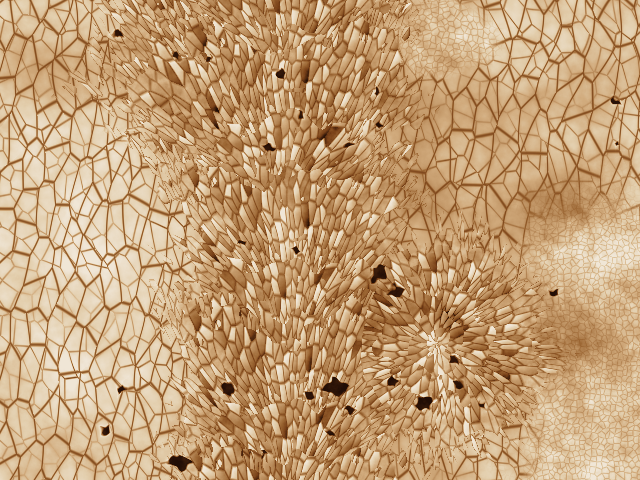
Reproduce this texture procedurally as a WebGL 1 fragment shader.

```glsl
precision highp float;
// Weathered, crackled paint: pale glaze with rusty cracks, a plume of lifted
// flakes and a radial burst. Voronoi nets (plain and polar) make the plates,
// gradient noise the stains; a single tone value feeds a colour ramp.
uniform vec2 u_resolution;
const vec2 BURST = vec2(0.91, 0.29);
const float SPINE_X = 0.6;
const float FAN_STEP = 0.295;
vec2 hash2(vec2 p) {
  vec2 q = vec2(dot(p, vec2(127.1, 311.7)), dot(p, vec2(269.5, 183.3)));
  return fract(sin(q) * 43758.55);
}
float corner(vec2 cell, vec2 f, vec2 c) { return dot(hash2(cell + c) * 2.0 - 1.0, f - c); }
float gradNoise(vec2 p) {
  vec2 i = floor(p), f = fract(p), u = f * f * (3.0 - 2.0 * f), e = vec2(1.0, 0.0);
  return mix(mix(corner(i, f, e.yy), corner(i, f, e.xy), u.x),
             mix(corner(i, f, e.yx), corner(i, f, e.xx), u.x), u.y);
}
vec2 wobble(vec2 p) { return vec2(gradNoise(p), gradNoise(p + 31.0)); }
float fbm(vec2 p) {
  float sum = 0.0, amp = 1.0;
  for (int i = 0; i < 4; i++) {
    sum += amp * gradNoise(p);
    p = mat2(1.6, 1.2, -1.2, 1.6) * p + 3.7;
    amp *= 0.55;
  }
  return sum;
}
vec2 neighbour(int k) { return vec2(mod(float(k), 3.0), floor((float(k) + 0.5) / 3.0)) - 1.0; }
// x: distance to the cell border, y: cell id, zw: vector to the cell site
vec4 voronoi(vec2 p) {
  vec2 near = vec2(9.0), next = near, id = near;
  for (int k = 0; k < 9; k++) {
    vec2 cell = floor(p) + neighbour(k), d = cell + 0.05 + 0.9 * hash2(cell) - p;
    if (dot(d, d) < dot(near, near)) { next = near; near = d; id = cell; }
    else if (dot(d, d) < dot(next, next)) next = d;
  }
  return vec4(dot(0.5 * (near + next), normalize(next - near)), hash2(id + 17.3).x, near);
}
float blob(vec2 p, vec2 center, vec2 radius) {
  vec2 d = (p - center) / radius;
  return exp(-dot(d, d));
}
float crack(float dist, float width, float px) { return 1.0 - smoothstep(width - px * 0.5, width + px, dist); }
// Polar plate coordinates; ragged rings double their plate count outward
vec2 fanSpace(vec2 rel) {
  float r = length(rel) + 0.004, ring = floor(log2(r * 9.0) + 0.9 * gradNoise(rel * 28.0));
  return vec2(atan(rel.x, rel.y) * 13.0 * exp2(ring) + ring * 7.3, r * 27.0);
}
// Signed distance to a tilted, skewed square hole
float chip(vec2 p, vec2 center, float size) {
  float a = center.x * 37.0 + center.y * 23.0;
  vec2 d = mat2(cos(a), sin(a), -sin(a), cos(a)) * (p - center);
  return max(abs(d.x) * 1.2, abs(d.y + 0.3 * d.x)) - size;
}
float scatteredChips(vec2 p, float density) {
  float d = 1.0;
  for (int k = 0; k < 9; k++) {
    vec2 cell = floor(p / 0.08) + neighbour(k), h = hash2(cell + 41.7);
    if (h.x < density) d = min(d, chip(p, (cell + hash2(cell + 5.1)) * 0.08, 0.004 + 0.006 * h.y));
  }
  return d;
}
vec3 ramp(float t) {
  vec3 c = mix(vec3(0.13, 0.05, 0.02), vec3(0.47, 0.25, 0.09), clamp(t, 0.0, 1.0));
  c = mix(c, vec3(0.61, 0.4, 0.2), clamp(t - 1.0, 0.0, 1.0));
  c = mix(c, vec3(0.72, 0.54, 0.35), clamp(t - 2.0, 0.0, 1.0));
  c = mix(c, vec3(0.82, 0.67, 0.49), clamp(t - 3.0, 0.0, 1.0));
  c = mix(c, vec3(0.89, 0.81, 0.68), clamp(t - 4.0, 0.0, 1.0));
  return mix(c, vec3(0.94, 0.9, 0.84), clamp(t - 5.0, 0.0, 1.0));
}
// Broad tone of the glaze: pale left, rusty middle, clouded right
float stain(vec2 p) {
  float t = 5.1 + 0.9 * blob(p, vec2(0.2, 0.45), vec2(0.2, 0.35));
  t -= 1.9 * blob(p, vec2(0.6, 0.5), vec2(0.24, 1.5)) + 1.3 * blob(p, vec2(0.22, 0.86), vec2(0.24, 0.09));
  t -= 1.3 * blob(p, BURST, vec2(0.23)) + 0.8 * blob(p, vec2(0.9, 0.68), vec2(0.2));
  t -= 1.9 * blob(p, vec2(1.17, 0.58), vec2(0.11, 0.08)) + 1.7 * blob(p, vec2(1.2, 0.3), vec2(0.13, 0.1));
  return t + 0.7 * blob(p, vec2(1.25, 0.46), vec2(0.08)) - 0.7 * blob(p, vec2(1.3, 0.85), vec2(0.12));
}
// Crackled glaze: crossing shards, and a tight net where fine is 1
float glaze(vec2 p, float tone, float fine, float vary, float px) {
  float plates = voronoi(mat2(1.0, 0.3, -0.2, 1.0) * p * vec2(25.0, 11.0)).x / 20.0;
  float shards = voronoi(mat2(1.0, -0.4, 0.5, 1.0) * p * vec2(25.0, 17.0) + 8.0).x / 24.0;
  float net = voronoi(p * 85.0).x / 85.0;
  float lines = max(crack(plates, 0.0011, px), (0.6 + vary) * crack(shards, 0.0007, px));
  tone -= (1.0 - fine) * (0.8 * exp(-plates / 0.004) + 0.5 * exp(-shards / 0.003));
  return mix(tone, 1.0, 0.85 * mix(lines, 0.4 * crack(net, 0.0004, px), fine));
}
// Lifted flakes lit from the upper left, bare rust where they fell away
float flakes(vec2 rel, vec4 cell, float tone, float cover, float px) {
  vec2 radial = normalize(rel + 0.0001);
  float lift = dot(cell.z * vec2(radial.y, -radial.x) + cell.w * radial, vec2(0.6, -0.8));
  float raised = step(fract(cell.y * 13.7), cover), gone = step(cell.y, 0.1) * cover;
  float t = mix(tone, 2.5 + 3.2 * fract(cell.y * 7.31) + 2.2 * lift, raised * 0.85) - 1.7 * gone;
  return mix(t, 0.8, (0.55 + 0.25 * raised) * crack(cell.x * 0.016, 0.0007, px));
}
void main() {
  vec2 p = gl_FragCoord.xy / u_resolution.y, q = p + 0.03 * wobble(p * 6.0);
  float px = 1.0 / u_resolution.y, cloud = fbm(p * 7.0), grit = fbm(p * 45.0);
  float patina = blob(q, vec2(0.92, 0.92), vec2(0.11, 0.09));
  float fine = smoothstep(1.05, 1.16, p.x + 0.15 * cloud) * (1.0 - smoothstep(0.5, 0.66, p.y + 0.1 * cloud));
  fine = max(fine, smoothstep(0.3, 0.7, patina + 0.3 * cloud));
  float base = stain(q) + 1.2 * cloud + (0.4 + 0.8 * fine) * grit + fine * fbm(p * 19.0);
  float tone = glaze(q, base, fine, cloud, px);
  // Flake zones: stacked fans along the spine, and the burst
  float side = abs(q.x - SPINE_X);
  float reach = 0.27 + 0.16 * smoothstep(0.6, 0.85, p.y) * step(p.x, SPINE_X);
  float plume = 1.0 - smoothstep(reach * 0.35, reach * 1.2, side + 0.1 * cloud);
  float burst = 1.0 - smoothstep(0.1, 0.3, length(q - BURST) + 0.05 * cloud);
  float fanY = floor((q.y - 0.45 * side + 0.07 * cloud) / FAN_STEP) * FAN_STEP;
  vec2 rel = q - (burst > plume ? BURST : vec2(SPINE_X, fanY - 0.05));
  float zone = max(plume, burst);
  vec4 cell = voronoi(fanSpace(rel));
  float lifted = flakes(rel, cell, base, zone * 0.85 + 0.3 * cloud, px) + 0.5 * cloud + 0.7 * grit;
  lifted += 1.4 * blob(p, BURST - vec2(0.01, 0.05), vec2(0.035, 0.06)) + 0.8 * blob(p, vec2(SPINE_X, 0.65), vec2(0.03, 0.35));
  lifted -= 1.8 * blob(p, BURST + vec2(0.025, 0.045), vec2(0.025));
  tone = mix(tone, lifted, smoothstep(0.25, 0.3, zone + 0.5 * cell.y - 0.25));
  // Dark holes: a few large ones and a random scatter
  vec2 torn = p + 0.014 * wobble(p * 60.0);
  float hole = scatteredChips(torn, 0.02 + 0.16 * smoothstep(0.2, 0.5, zone));
  hole = min(hole, min(chip(torn, vec2(0.79, 0.43), 0.016), chip(torn, vec2(0.827, 0.393), 0.013)));
  hole = min(hole, min(chip(torn, vec2(0.7, 0.193), 0.02), chip(torn, vec2(0.375, 0.035), 0.017)));
  hole = min(hole, min(chip(torn, vec2(0.885, 0.16), 0.014), chip(torn, vec2(0.475, 0.19), 0.013)));
  tone += 0.7 * exp(-abs(hole - 0.003) / 0.002);
  gl_FragColor = vec4(ramp(mix(tone, 0.1 + 0.4 * grit, 1.0 - smoothstep(-px, px, hole))), 1.0);
}
```
